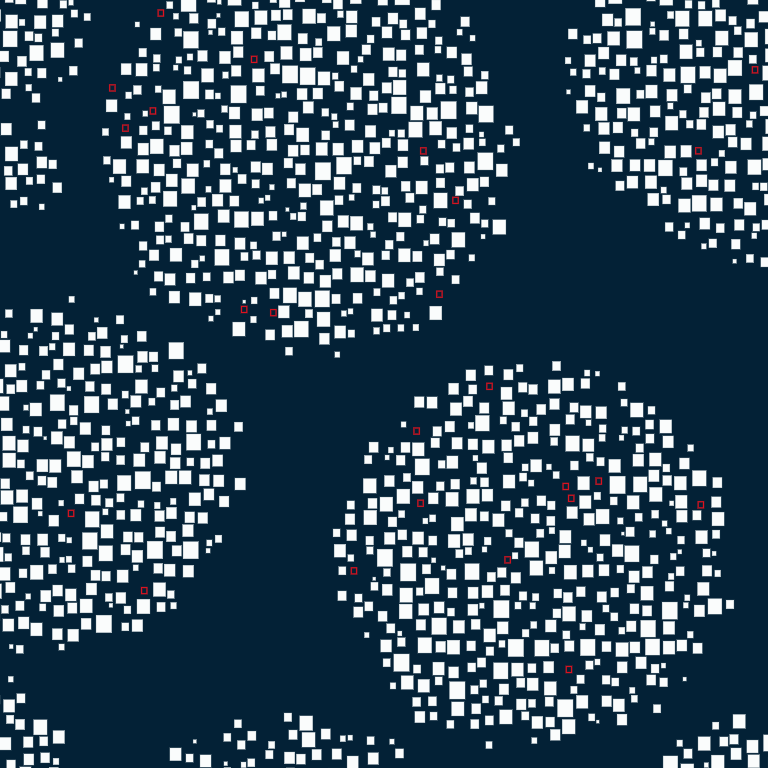
Give the GLSL for this pattern, as a three.js fragment shader.

```glsl
// Round clusters of small upright white rectangles on deep navy, with a few red outlines.
varying vec2 vUv;

#define BLOBS 20
#define BLOB_RADIUS 0.265
#define BLOB_DECAY 0.955
#define BLOB_GAP 0.045
#define BLOB_MIN 0.05
#define CELL vec2(0.0215, 0.0241)
#define JITTER 0.68
#define GRAIN_GAP 0.045
#define RAGGED 0.03
#define RED_SHARE 0.02
#define EDGE 0.001

const vec3 NAVY = vec3(0.01, 0.13, 0.21);
const vec3 WHITE = vec3(0.98, 0.99, 0.99);
const vec3 RED = vec3(0.9, 0.07, 0.12);

vec3 blobs[BLOBS]; // centre and radius

float hash(vec2 p, float seed) {
  return fract(sin(dot(p, vec2(127.1, 311.7)) + seed * 74.7) * 43758.55);
}

// Greedy packing: each new circle grows until it nears the earlier ones.
void packBlobs() {
  vec2 low = vec2(-0.1, -0.16);
  vec2 span = vec2(1.2, 1.16);
  for (int k = 0; k < BLOBS; k++) {
    float n = float(k);
    vec2 centre = low + mod(vec2(0.5, 0.965) + n * vec2(0.294, -0.53), span);
    float radius = BLOB_RADIUS * pow(BLOB_DECAY, n);
    for (int j = 0; j < BLOBS; j++) {
      if (j >= k) break;
      radius = min(radius, distance(centre, blobs[j].xy) - blobs[j].z - BLOB_GAP);
    }
    blobs[k] = vec3(centre, radius < BLOB_MIN ? -1.0 : radius);
  }
}

float blobDistance(vec2 p) {
  float d = 10.0;
  for (int k = 0; k < BLOBS; k++) {
    d = min(d, distance(p, blobs[k].xy) - blobs[k].z);
  }
  return d;
}

// Grain centre in cell units.
vec2 grainCentre(vec2 id) {
  return id + 0.5 + JITTER * (vec2(hash(id, 1.0), hash(id, 2.0)) - 0.5);
}

float grainWeight(vec2 id) {
  return 0.6 + 0.8 * hash(id, 3.0);
}

// Half size in cells: neighbours split the square distance between them by weight.
float grainSize(vec2 id, vec2 centre) {
  float weight = grainWeight(id);
  float size = 0.52;
  for (int y = -1; y <= 1; y++) {
    for (int x = -1; x <= 1; x++) {
      if (x == 0 && y == 0) continue;
      vec2 other = id + vec2(float(x), float(y));
      vec2 apart = abs(grainCentre(other) - centre);
      float share = weight / (weight + grainWeight(other));
      size = min(size, max(apart.x, apart.y) * share);
    }
  }
  return max(size - GRAIN_GAP, 0.09);
}

float boxDistance(vec2 p, vec2 halfSize) {
  vec2 d = abs(p) - halfSize;
  return max(d.x, d.y);
}

float cover(float d) {
  return 1.0 - smoothstep(-EDGE, EDGE, d);
}

void main() {
  vec3 color = NAVY;
  packBlobs();

  if (blobDistance(vUv) < 0.06) {
    vec2 home = floor(vUv / CELL);
    for (int y = -1; y <= 1; y++) {
      for (int x = -1; x <= 1; x++) {
        vec2 id = home + vec2(float(x), float(y));
        vec2 centre = grainCentre(id);
        float rim = blobDistance(centre * CELL);
        if (rim > RAGGED * (hash(id, 4.0) - 0.5)) continue;

        vec2 p = vUv - centre * CELL;
        if (hash(id, 5.0) < RED_SHARE) {
          // Small hollow frame
          float frame = abs(boxDistance(p, vec2(0.0035, 0.004))) - 0.0008;
          color = mix(color, RED, cover(frame));
        } else {
          // Solid grain, often smaller at the rim
          float shrink = mix(1.0, 0.55 + 0.45 * hash(id, 6.0), smoothstep(-0.03, 0.0, rim));
          vec2 halfSize = CELL * grainSize(id, centre) * shrink;
          color = mix(color, WHITE, cover(boxDistance(p, halfSize)));
        }
      }
    }
  }
  gl_FragColor = vec4(color, 1.0);
}
```
